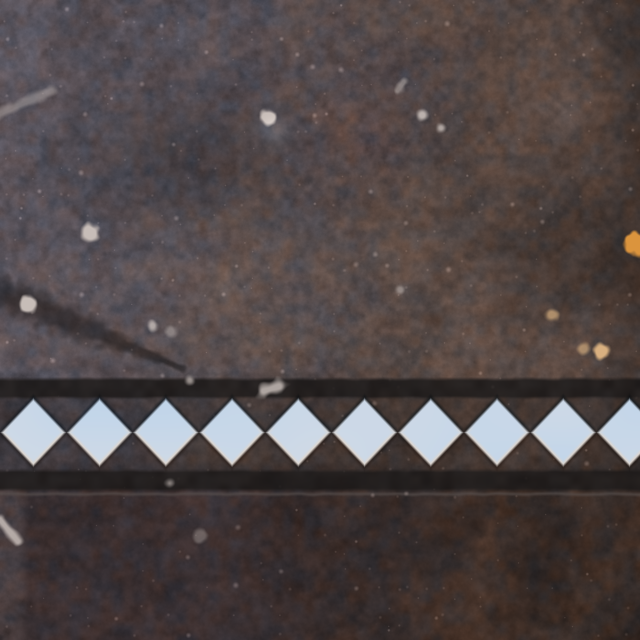
Reproduce this texture procedurally as a three.js fragment shader.

```glsl
varying vec2 vUv;

float hash(vec2 p) {
  vec3 q = fract(vec3(p.xyx) * 0.1031);
  q += dot(q, q.yzx + 33.33);
  return fract((q.x + q.y) * q.z);
}

float noise(vec2 p) {
  vec2 i = floor(p), f = fract(p);
  f = f * f * (3.0 - 2.0 * f);
  return mix(mix(hash(i), hash(i + vec2(1, 0)), f.x),
             mix(hash(i + vec2(0, 1)), hash(i + vec2(1, 1)), f.x), f.y);
}

float fbm(vec2 p) {
  float sum = 0.0, amp = 0.5;
  for (int i = 0; i < 4; i++) {
    sum += amp * noise(p);
    p = mat2(1.6, 1.2, -1.2, 1.6) * p + 7.3;
    amp *= 0.5;
  }
  return sum;
}

float band(float y, float low, float high, float soft) {
  return smoothstep(low - soft, low + soft, y) * (1.0 - smoothstep(high - soft, high + soft, y));
}

float glow(vec2 p, vec2 center, vec2 size) {
  vec2 d = (p - center) / size;
  return exp(-dot(d, d));
}

// Soft stroke with a ragged outline
float streak(vec2 p, vec2 a, vec2 b, float width) {
  vec2 ab = b - a;
  float t = clamp(dot(p - a, ab) / dot(ab, ab), 0.0, 1.0);
  float w = width * (0.65 + 0.7 * noise(p * 90.0));
  return 1.0 - smoothstep(w * 0.15, w, length(p - a - ab * t));
}

// Irregular paint chip
float chip(vec2 p, vec2 center, float radius) {
  vec2 d = p - center;
  float r = radius * (0.75 + 0.4 * noise(p * 110.0));
  return 1.0 - smoothstep(r - 0.005, r + 0.004, length(d));
}

// Faint specks, one at most in each cell
float dust(vec2 p, float cells, float density) {
  vec2 cell = floor(p * cells);
  vec2 center = 0.3 + 0.4 * vec2(hash(cell + 9.0), hash(cell + 23.0));
  float d = length(fract(p * cells) - center);
  float r = 0.13 + 0.15 * hash(cell + 67.0);
  return step(1.0 - density, hash(cell + 41.0)) * (1.0 - smoothstep(0.0, r, d));
}

vec3 stone(vec2 p) {
  float cloud = fbm(p * 6.0 + 3.0);
  float mottle = fbm(p * 26.0);
  float grain = fbm(p * 85.0);
  vec3 brown = vec3(0.33, 0.272, 0.25);
  vec3 grey = vec3(0.335, 0.312, 0.34);
  float cool = smoothstep(0.85, 0.2, p.x + 0.4 * (1.0 - p.y) + (cloud - 0.5) * 0.6 + (mottle - 0.5) * 0.5);
  vec3 col = mix(brown, grey, cool);
  col += vec3(0.03, 0.004, -0.003) * glow(p, vec2(0.56, 0.79), vec2(0.07, 0.06));
  col += 0.03 * glow(p, vec2(0.5, 0.53), vec2(0.28, 0.15));
  col *= 1.0 - 0.2 * glow(p, vec2(0.28, 0.75), vec2(0.16, 0.09));
  col *= 1.0 - 0.2 * glow(p, vec2(0.88, 0.6), vec2(0.12, 0.11));
  col *= 1.0 - 0.22 * smoothstep(0.9, 1.0, p.x);

  // Darker lower slab with slanted rust veins
  float vein = fbm(vec2(p.x * 18.0 - p.y * 12.0, p.x * 4.0 + p.y * 5.0));
  vec3 slab = mix(vec3(0.215, 0.178, 0.185), vec3(0.215, 0.168, 0.15), smoothstep(0.25, 0.85, p.x));
  slab += vec3(0.14, 0.09, 0.055) * (vein - 0.47) * smoothstep(0.3, 0.8, p.x);
  slab += 0.05 * (1.0 - smoothstep(0.025, 0.05, p.x));
  col = mix(slab, col, smoothstep(0.225, 0.29, p.y));
  col *= 1.0 + 0.3 * (cloud - 0.47) + 0.32 * (mottle - 0.47) + 0.42 * (grain - 0.47);
  return col + vec3(0.05, 0.0, -0.035) * (noise(p * 60.0 + 19.0) - 0.5);
}

void main() {
  vec2 p = vUv;
  vec3 col = stone(p);
  vec3 chalk = vec3(0.78, 0.74, 0.72);
  vec3 amber = vec3(0.85, 0.69, 0.5);

  // One long tapering scrape
  float taper = mix(0.04, 0.009, smoothstep(0.05, 0.28, p.x));
  col *= 1.0 - 0.4 * streak(p, vec2(-0.02, 0.553), vec2(0.285, 0.424), taper);

  // Border strips and the row of diamonds
  float y = p.y + (noise(p * 45.0) - 0.5) * 0.002;
  col *= 1.0 - 0.22 * band(y, 0.264, 0.378, 0.004);
  float strips = band(y, 0.378, 0.408, 0.004) + band(y, 0.234, 0.265, 0.004);
  col = mix(col, vec3(0.1, 0.088, 0.086) + 0.04 * noise(p * 60.0), strips * 0.9);
  col = mix(col, vec3(0.36, 0.33, 0.32), 0.6 * band(y, 0.226, 0.23, 0.003));
  vec2 tile = vec2(mod(p.x - 0.0004, 0.1035) - 0.0517, p.y - 0.3242);
  float edge = abs(tile.x) / 0.0495 + abs(tile.y) / 0.052 - 1.0;
  float upper = smoothstep(-0.01, 0.015, tile.y);
  vec3 shade = mix(vec3(0.72, 0.66, 0.62), vec3(0.5, 0.62, 0.7), upper);
  col *= mix(vec3(1.0), shade, 1.0 - smoothstep(0.02, 0.22, edge));
  float warmRim = smoothstep(-0.2, -0.03, edge) * (1.0 - upper);
  vec3 ice = mix(vec3(0.74, 0.83, 0.92), vec3(0.82, 0.855, 0.9), noise(p * 8.0));
  ice = mix(ice, vec3(0.89, 0.84, 0.79), warmRim * 0.75);
  col = mix(col, ice, 1.0 - smoothstep(-0.075, 0.075, edge));

  // Sparse dust
  float bare = smoothstep(0.0, 0.15, edge) * (1.0 - 0.8 * strips);
  col += bare * vec3(0.17, 0.155, 0.15) * dust(p, 42.0, 0.04);
  col += bare * vec3(0.09, 0.08, 0.075) * dust(p + 0.37, 70.0, 0.07);

  // Larger pale chips
  float pale = chip(p, vec2(0.419, 0.816), 0.013);
  pale = max(pale, chip(p, vec2(0.141, 0.636), 0.015));
  pale = max(pale, chip(p, vec2(0.044, 0.524), 0.014));
  pale = max(pale, 0.9 * chip(p, vec2(0.66, 0.82), 0.008));
  pale = max(pale, 0.8 * chip(p, vec2(0.689, 0.8), 0.007));
  pale = max(pale, 0.8 * chip(p, vec2(0.239, 0.491), 0.008));
  pale = max(pale, 0.7 * chip(p, vec2(0.297, 0.406), 0.007));
  pale = max(pale, 0.5 * chip(p, vec2(0.625, 0.548), 0.007));
  pale = max(pale, 0.4 * chip(p, vec2(0.268, 0.482), 0.009));
  pale = max(pale, 0.35 * chip(p, vec2(0.312, 0.162), 0.011));
  pale = max(pale, 0.6 * chip(p, vec2(0.265, 0.245), 0.006));
  pale = max(pale, 0.85 * streak(p, vec2(0.412, 0.389), vec2(0.436, 0.396), 0.015));
  pale = max(pale, 0.85 * streak(p, vec2(0.0, 0.188), vec2(0.028, 0.154), 0.01));
  pale = max(pale, 0.4 * streak(p, vec2(-0.01, 0.818), vec2(0.08, 0.858), 0.011));
  pale = max(pale, 0.5 * streak(p, vec2(0.621, 0.858), vec2(0.631, 0.872), 0.01));
  col = mix(col, chalk, pale);
  col += 0.13 * glow(p, vec2(0.43, 0.795), vec2(0.02, 0.018));

  // Amber chips along the right
  float warm = max(chip(p, vec2(0.94, 0.451), 0.012), 0.7 * chip(p, vec2(0.862, 0.508), 0.01));
  warm = max(warm, 0.65 * chip(p, vec2(0.912, 0.455), 0.009));
  col = mix(col, amber, warm);
  col = mix(col, vec3(0.86, 0.58, 0.24), chip(p, vec2(0.993, 0.619), 0.019));

  gl_FragColor = vec4(col, 1.0);
}
```
